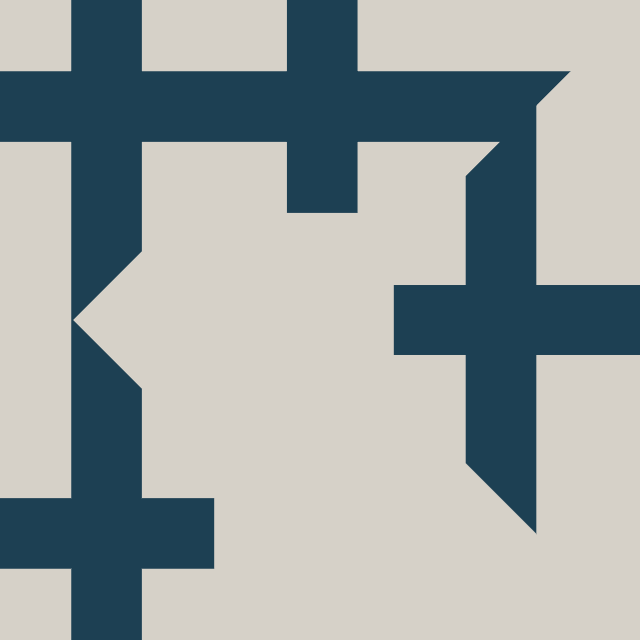
A WebGL 2 fragment shader for this background:

```glsl
#version 300 es
precision highp float;
// Flat lattice of broad dark bars with mitred ends and a notch, on warm grey.

uniform vec2 u_resolution;
out vec4 fragColor;

// Signed distance to the box between two corners
float box(vec2 p, vec2 low, vec2 high) {
    vec2 d = max(low - p, p - high);
    return max(d.x, d.y);
}

// Linear edge coverage, so that abutting shapes add up without a seam
float cover(float dist, float pixel) {
    return clamp(0.5 - dist / pixel, 0.0, 1.0);
}

void main() {
    // The canvas is three units wide and high
    vec2 p = 3.0 * gl_FragCoord.xy / u_resolution;
    float pixel = 3.0 / min(u_resolution.x, u_resolution.y);

    // Diagonal cuts
    float mitre = (p.x - p.y - 0.008) * sqrt(0.5);
    float slant = (3.012 - p.x - p.y) * sqrt(0.5);
    float notch = (abs(p.y - 1.5) - p.x + 0.343) * sqrt(0.5);

    // Upright bars
    float left = max(box(p, vec2(0.334, -1.0), vec2(0.665, 4.0)), -notch);
    float stub = box(p, vec2(1.345, 2.002), vec2(1.676, 4.0));
    float right = box(p, vec2(2.183, -1.0), vec2(2.514, 4.0));
    right = max(right, max(-mitre, slant));

    // Level bars
    float top = max(box(p, vec2(-1.0, 2.335), vec2(4.0, 2.666)), mitre);
    float middle = box(p, vec2(1.846, 1.336), vec2(4.0, 1.664));
    float bottom = box(p, vec2(-1.0, 0.334), vec2(1.004, 0.665));

    float others = min(min(left, stub), min(middle, bottom));
    float ink = cover(top, pixel) + cover(right, pixel) + cover(others, pixel);

    vec3 paper = vec3(0.84, 0.82, 0.785);
    vec3 petrol = vec3(0.115, 0.25, 0.325);
    fragColor = vec4(mix(paper, petrol, min(ink, 1.0)), 1.0);
}
```
